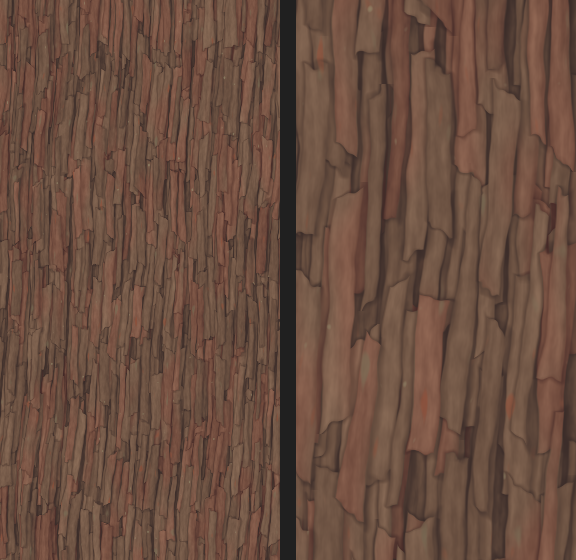
Left, the full canvas; right, a detail of the centre.
Give the GLSL for this texture, as a Shadertoy shader.

```glsl
// Shaggy brown tree bark: overlapping vertical strips with dark seams and lichen flecks.

const vec3 SEAM_BROWN  = vec3(0.22, 0.165, 0.155);
const vec3 BARK_BROWN  = vec3(0.41, 0.31, 0.25);
const vec3 WORN_BROWN  = vec3(0.56, 0.44, 0.355);
const vec3 RED_TINT    = vec3(0.035, -0.012, -0.008);
const vec3 LICHEN      = vec3(0.47, 0.45, 0.35);
const vec3 RUST        = vec3(0.58, 0.31, 0.22);
const int  LAYERS      = 12;

float hash(vec2 p) {
    vec3 q = fract(vec3(p.xyx) * 0.1031);
    q += dot(q, q.yzx + 33.33);
    return fract((q.x + q.y) * q.z);
}

vec2 gradient(vec2 cell) {
    float angle = 6.2832 * hash(cell);
    return vec2(cos(angle), sin(angle));
}

// Gradient noise, roughly -0.7 to 0.7
float noise(vec2 p) {
    vec2 i = floor(p), f = p - i;
    vec2 u = f * f * f * (f * (f * 6.0 - 15.0) + 10.0);
    vec2 e = vec2(1.0, 0.0);
    float a = dot(gradient(i), f);
    float b = dot(gradient(i + e), f - e);
    float c = dot(gradient(i + e.yx), f - e.yx);
    float d = dot(gradient(i + e.xx), f - e.xx);
    return mix(mix(a, b, u.x), mix(c, d, u.x), u.y);
}

float fbm(vec2 p) {
    return noise(p) + 0.5 * noise(p * 2.03 + 17.0) + 0.25 * noise(p * 4.1 + 31.0);
}

float boxDistance(vec2 p, vec2 halfSize) {
    vec2 d = abs(p) - halfSize;
    return length(max(d, 0.0)) + min(max(d.x, d.y), 0.0);
}

// One tapered, leaning strip per cell: (signed distance, side -1..1, random id)
vec3 barkStrip(vec2 p, vec2 cell, float seed) {
    p.x += cell.x * hash(vec2(seed, 3.7));
    float column = floor(p.x / cell.x);
    p.y += cell.y * hash(vec2(column, seed + 11.0));
    vec2 id = vec2(column, floor(p.y / cell.y)) + seed * 7.0;
    vec2 q = (fract(p / cell) - 0.5) * cell;
    float along = 2.0 * q.y / cell.y;
    float r = hash(id + 5.0);

    q.x -= 0.010 * along * (hash(id + 23.0) * 1.6 - 0.5);
    q.x += 0.005 * noise(vec2(p.y * 14.0, r * 90.0));
    float taper = 1.0 + 0.45 * along * (hash(id + 41.0) * 2.0 - 1.0);
    float halfWidth = mix(0.007, 0.018, r) * taper;
    float halfLength = 0.5 * cell.y * mix(0.65, 0.93, hash(id + 61.0));
    float raggedEnd = q.x * (hash(id + 83.0) - 0.5) * 2.0 + 0.012 * noise(p * 70.0);
    float d = boxDistance(vec2(q.x, q.y + raggedEnd), vec2(halfWidth, halfLength));
    return vec3(d, clamp(q.x / halfWidth, -1.0, 1.0), hash(id + 97.0));
}

// Fine vertical fibres and crumbly grain
float fibres(vec2 p, float id) {
    vec2 shift = vec2(id * 37.0, id * 19.0);
    return 0.20 * fbm(p * vec2(75.0, 7.0) + shift)
         + 0.13 * fbm(p * vec2(110.0, 40.0) + shift);
}

vec3 barkColor(float tone) {
    vec3 low = mix(SEAM_BROWN, BARK_BROWN, smoothstep(0.0, 0.5, tone) * 0.4 + min(tone, 0.5) * 1.2);
    return mix(low, WORN_BROWN, clamp(tone * 2.0 - 1.0, 0.0, 1.0));
}

float flecks(vec2 p, vec2 scale, float threshold) {
    return smoothstep(threshold, threshold + 0.16, noise(p * scale));
}

void mainImage(out vec4 fragColor, in vec2 fragCoord) {
    vec2 uv = fragCoord / iResolution.x;
    float soft = max(0.6 / iResolution.x, 0.0015);

    // Gentle sway of the whole grain
    vec2 p = uv;
    p.x -= 0.035 * uv.y + 0.035 * noise(uv * vec2(2.0, 1.6) + 4.0);
    p.x += 0.005 * noise(uv * vec2(14.0, 9.0)) + 0.002 * noise(uv * vec2(60.0, 35.0));

    // Stack the strips from the deepest layer to the top
    float tone = 0.33 + fibres(p, 0.0);
    float redness = 0.3;
    for (int i = 0; i < LAYERS; i++) {
        float level = float(i) / float(LAYERS - 1);
        float seed = float(i) + 1.0;
        vec2 cell = vec2(mix(0.073, 0.087, hash(vec2(seed, 9.0))), mix(0.60, 0.27, level));
        vec3 strip = barkStrip(p, cell, seed);

        float reach = mix(0.006, 0.012, 0.5 + 0.5 * strip.y);
        float shadow = 1.0 - smoothstep(0.0, reach, strip.x);
        tone *= 1.0 - 0.48 * shadow;

        float rim = smoothstep(0.0, 0.006, -strip.x);
        float surface = 0.57 + 0.24 * (strip.z - 0.5) + fibres(p, strip.z);
        surface += 0.12 * (rim - 0.5) - 0.05 * strip.y;
        float cover = 1.0 - smoothstep(-soft, soft, strip.x);
        tone = mix(tone, surface, cover);
        redness = mix(redness, fract(strip.z * 13.7), cover);
    }
    tone += 0.10 * noise(uv * vec2(5.0, 4.0) + 8.0);

    // Colour, red patches, rust and lichen
    vec3 color = barkColor(clamp(tone, 0.0, 1.0));
    float redPatch = redness + 0.7 * noise(p * vec2(18.0, 6.0));
    color += RED_TINT * smoothstep(0.45, 0.9, redPatch);
    float lit = smoothstep(0.1, 0.6, tone);
    color = mix(color, RUST, 0.55 * lit * flecks(p + 3.0, vec2(60.0, 17.0), 0.42));
    color = mix(color, LICHEN, 0.50 * lit * flecks(p + 7.0, vec2(48.0, 15.0), 0.43));
    color = mix(color, LICHEN * 1.25, 0.6 * lit * flecks(p + 12.0, vec2(75.0, 45.0), 0.50));

    fragColor = vec4(color, 1.0);
}
```
